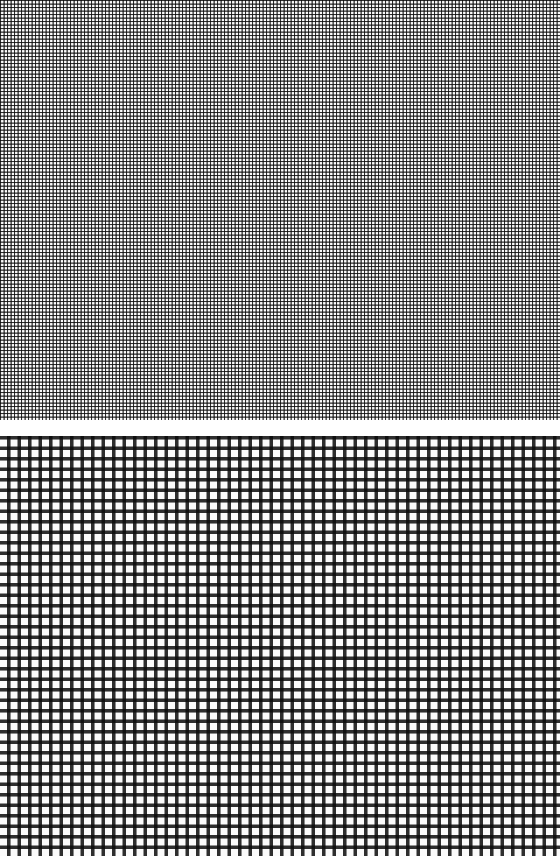
Top: the whole. Bottom: its middle third, enlarged.
Write a WebGL 2 fragment shader that draws this pattern.

```glsl
#version 300 es
precision highp float;
// A fine square mesh: 160 by 120 pale cells parted by thin dark lines.
// Each axis dims the ground by its own slightly translucent line, so the
// crossings are darkest; edges are smoothed over about one pixel.
uniform vec2 u_resolution;
out vec4 outColor;

const vec2 CELLS = vec2(160.0, 120.0);  // repeats across and down
const float LINE_WIDTH = 0.336;         // share of one cell
const float LINE_OPACITY = 0.85;
const float EDGE_SOFTNESS = 0.45;       // half width of an edge, in pixels
const vec3 CROSSING_COLOR = vec3(0.04);
const vec3 CELL_COLOR = vec3(0.985);

// Distance on each axis to the nearest line center, in cells
vec2 lineDistance(vec2 p, float center) {
    return abs(fract(p - center + 0.5) - 0.5);
}

// Light let through on each axis: 1 in a cell, less on a line
vec2 lineTransmission(vec2 dist, float width, vec2 soft, float opacity) {
    vec2 halfWidth = vec2(0.5 * width);
    vec2 outside = smoothstep(halfWidth - soft, halfWidth + soft, dist);
    return mix(vec2(1.0 - opacity), vec2(1.0), outside);
}

void main() {
    // Cell coordinates, counted from the left and top edges
    vec2 uv = gl_FragCoord.xy / u_resolution;
    vec2 cellPos = vec2(uv.x, 1.0 - uv.y) * CELLS;
    vec2 soft = EDGE_SOFTNESS * CELLS / u_resolution;

    // Each cell starts with a line on its left and top
    vec2 dist = lineDistance(cellPos, 0.5 * LINE_WIDTH);
    vec2 light = lineTransmission(dist, LINE_WIDTH, soft, LINE_OPACITY);
    outColor = vec4(mix(CROSSING_COLOR, CELL_COLOR, light.x * light.y), 1.0);
}
```
